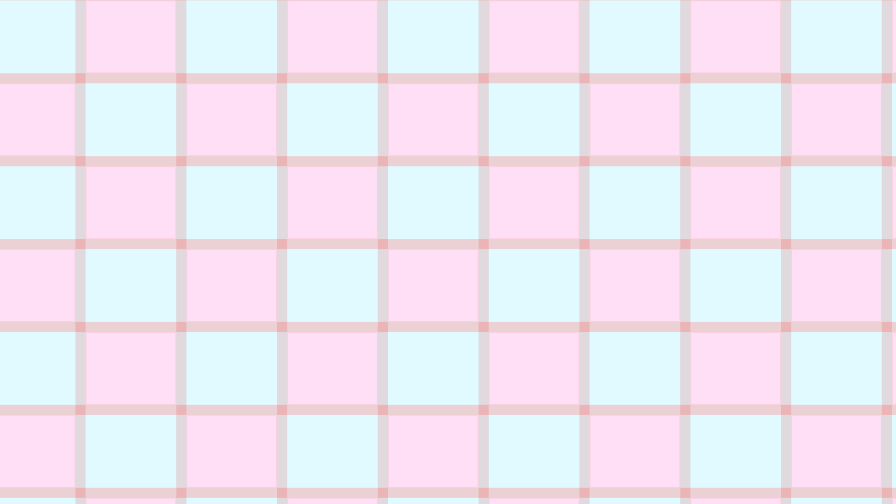
Write a WebGL 1 fragment shader that draws this pattern.

```glsl
precision highp float;
// A pastel check of alternating blue and pink cells, crossed by grey upright
// and rose level stripes that darken where they overlap. Cells come from the
// parity of a grid index; stripes and rims from distance to the grid lines.

uniform vec2 u_resolution;

// Lengths are in units of the canvas height.
const vec2 PITCH = vec2(0.2, 0.1645);
const vec2 FIRST_LINE = vec2(0.1597, 0.0222);
const vec2 STRIPE_HALF = vec2(0.0101, 0.0100);
const float RIM_WIDTH = 0.0018;

const vec3 BLUE = vec3(0.88, 0.98, 1.00);
const vec3 PINK = vec3(1.00, 0.875, 0.96);
const vec3 RIM = vec3(0.98, 0.82, 0.87);
const vec3 UPRIGHT = vec3(0.88, 0.85, 0.865);
const vec3 LEVEL = vec3(0.92, 0.82, 0.83);
const vec3 CROSSING = vec3(0.92, 0.71, 0.72);

// Per-axis coverage of a band around the nearest line, one pixel soft.
vec2 bandCoverage(vec2 lineDistance, vec2 halfWidth, float pixel) {
  return clamp(0.5 + (halfWidth - lineDistance) / pixel, 0.0, 1.0);
}

void main() {
  float pixel = 1.0 / u_resolution.y;
  vec2 grid = (gl_FragCoord.xy * pixel - FIRST_LINE) / PITCH;

  // Checkered cells; their boundaries lie beneath the stripes.
  vec2 cell = floor(grid);
  float isPink = mod(cell.x + cell.y, 2.0);
  vec3 color = mix(BLUE, PINK, isPink);

  vec2 lineDistance = abs(fract(grid + 0.5) - 0.5) * PITCH;
  vec2 stripe = bandCoverage(lineDistance, STRIPE_HALF, pixel);
  vec2 rim = bandCoverage(lineDistance, STRIPE_HALF + RIM_WIDTH, pixel);

  // Thin rosy rim just inside each pink cell.
  color = mix(color, RIM, isPink * max(rim.x, rim.y));

  // Woven stripes and their darker crossings.
  vec3 besideUpright = mix(color, LEVEL, stripe.y);
  vec3 onUpright = mix(UPRIGHT, CROSSING, stripe.y);
  color = mix(besideUpright, onUpright, stripe.x);

  gl_FragColor = vec4(color, 1.0);
}
```
